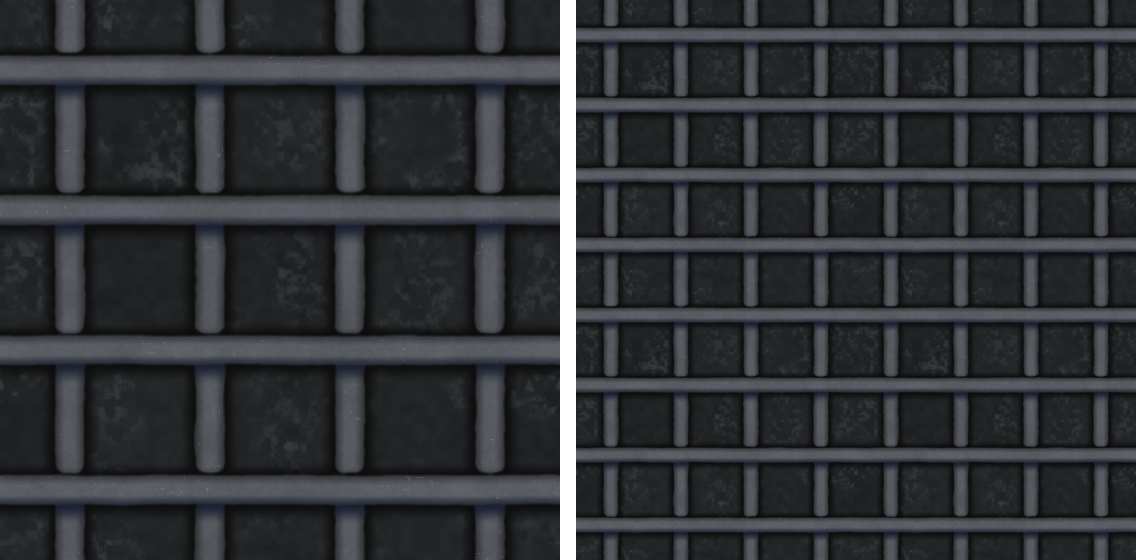
Left, the tile; right, the same tile 2 across and 2 down.
Give the GLSL for this texture, as a WebGL 1 fragment shader.

```glsl
precision highp float;

uniform vec2 u_resolution;

const float REPEATS = 4.0;
const float BAR_RADIUS = 0.104; // in cell units
const vec3 GAP_COLOR = vec3(0.052, 0.050, 0.049);
const vec3 PANEL_COLOR = vec3(0.128, 0.138, 0.144);
const vec3 DUST_COLOR = vec3(0.24, 0.26, 0.27);
const vec3 STEEL_COLOR = vec3(0.352, 0.365, 0.388);
const vec3 RIM_COLOR = vec3(0.215, 0.222, 0.240);
const vec3 BLUE_SHADE = vec3(0.105, 0.130, 0.195);

float hash(vec2 p) {
  vec3 q = fract(vec3(p.xyx) * 0.1031);
  q += dot(q, q.yzx + 33.33);
  return fract((q.x + q.y) * q.z);
}

// Value noise that wraps after a whole number of lattice steps
float noise(vec2 uv, vec2 period) {
  vec2 p = uv * period;
  vec2 i = floor(p);
  vec2 f = fract(p);
  f = f * f * (3.0 - 2.0 * f);
  vec2 a = mod(i, period);
  vec2 b = mod(i + 1.0, period);
  float low = mix(hash(a), hash(vec2(b.x, a.y)), f.x);
  float high = mix(hash(vec2(a.x, b.y)), hash(b), f.x);
  return mix(low, high, f.y);
}

float fbm(vec2 uv, vec2 period) {
  float sum = 0.0;
  float weight = 0.5;
  for (int i = 0; i < 4; i++) {
    sum += weight * noise(uv, period);
    period *= 2.0;
    weight *= 0.5;
  }
  return sum / 0.9375;
}

float coverage(float d, float softness) {
  return 1.0 - smoothstep(-softness, softness, d);
}

// Vertical bar with a rounded lower end resting above the cross bar
float uprightDistance(vec2 f) {
  float corner = 0.065;
  float base = f.y > 0.0 ? BAR_RADIUS + 0.018 - f.y : -1.0;
  vec2 q = vec2(abs(f.x) - BAR_RADIUS, base) + corner;
  return length(max(q, 0.0)) + min(max(q.x, q.y), 0.0) - corner;
}

vec3 panel(vec2 uv, vec2 f, vec2 id) {
  vec2 inset = abs(f) - BAR_RADIUS;
  float drop = f.y < 0.0 ? 0.13 : 0.10;
  float open = smoothstep(-0.01, 0.12, inset.x) * smoothstep(-0.01, drop, inset.y);
  float grain = fbm(uv, vec2(48.0));
  float patches = smoothstep(0.46, 0.76, fbm(uv + 0.37, vec2(9.0)));
  float wear = patches * smoothstep(0.42, 0.78, fbm(uv + 0.61, vec2(72.0, 64.0)));
  vec3 base = PANEL_COLOR * (0.76 + 0.36 * grain + 0.16 * hash(id + 7.0));
  base = mix(base, DUST_COLOR, wear * (0.35 + 0.55 * hash(id + 19.0)));
  return mix(GAP_COLOR, base, open);
}

// Rounded metal shading; t runs from -1 to 1 across the bar
vec3 steel(vec2 uv, float t) {
  float body = 1.0 - smoothstep(0.25, 1.05, abs(t));
  float mottling = fbm(uv + 0.23, vec2(20.0)) - 0.5;
  float grain = noise(uv, vec2(160.0)) - 0.5;
  float specks = smoothstep(0.87, 1.0, noise(uv + 0.41, vec2(192.0)));
  specks *= smoothstep(0.5, 0.75, noise(uv, vec2(11.0)));
  vec3 color = mix(RIM_COLOR, STEEL_COLOR, body);
  color *= 1.0 + 0.16 * mottling + 0.06 * grain;
  return color + 0.09 * specks;
}

vec3 upright(vec2 uv, vec2 f) {
  vec3 color = steel(uv, f.x / BAR_RADIUS);
  float below = smoothstep(0.0, 0.15, -f.y - BAR_RADIUS);
  float above = smoothstep(-0.01, 0.07, f.y - BAR_RADIUS);
  color = mix(BLUE_SHADE, color, f.y < 0.0 ? below : 1.0);
  return color * (f.y > 0.0 ? mix(0.65, 0.96, above) : 0.96);
}

vec3 crossBar(vec2 uv, vec2 f) {
  float t = f.y / BAR_RADIUS;
  vec3 color = steel(uv, t);
  float underside = smoothstep(0.35, 1.1, -t);
  return mix(color, BLUE_SHADE * 1.25, 0.65 * underside);
}

void main() {
  vec2 uv = gl_FragCoord.xy / u_resolution;
  vec2 p = uv * REPEATS;
  vec2 f = fract(p) - 0.5;
  vec2 panelId = mod(floor(p + 0.5), REPEATS);
  float softness = max(0.014, REPEATS / min(u_resolution.x, u_resolution.y));

  // Slightly uneven bar edges
  float roughness = 0.010 * (noise(uv, vec2(72.0)) - 0.5);
  float sway = 0.010 * (noise(uv + 0.53, vec2(16.0)) - 0.5);
  vec2 bent = f + sway;

  // Panel, upright bars, then cross bars in front
  vec3 color = panel(uv, f, panelId);
  color = mix(color, upright(uv, bent), coverage(uprightDistance(bent) + roughness, softness));
  float crossDistance = abs(bent.y) - BAR_RADIUS + 0.5 * roughness;
  color = mix(color, crossBar(uv, bent), coverage(crossDistance, softness));
  gl_FragColor = vec4(color, 1.0);
}
```
